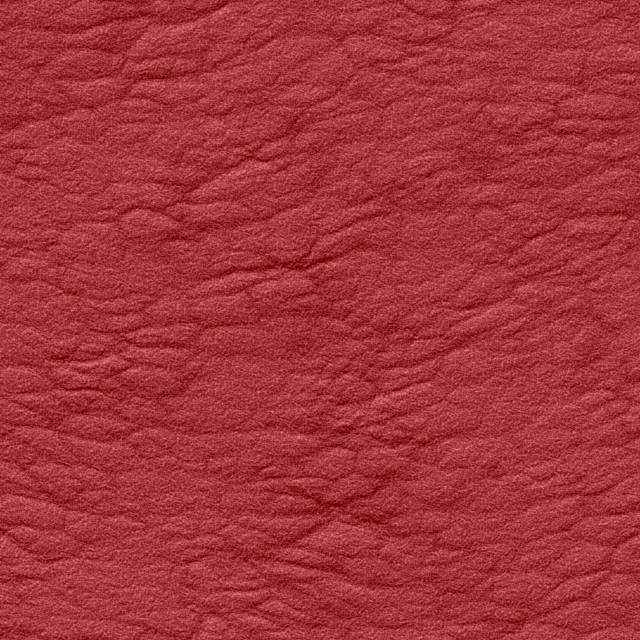
Write a WebGL 1 fragment shader that draws this texture.

```glsl
precision highp float;
uniform vec2 u_resolution;

vec2 hash2(vec2 cell) {
  vec3 v = fract(cell.xyx * vec3(0.1031, 0.1030, 0.0973));
  v += dot(v, v.yzx + 33.33);
  return fract((v.xx + v.yz) * v.zy);
}

// Distances to the nearest and second nearest cell point
vec2 cells(vec2 p) {
  vec2 base = floor(p), f = p - base, near = vec2(9.0);
  for (int j = -1; j <= 1; j++) {
    for (int i = -1; i <= 1; i++) {
      vec2 offset = vec2(float(i), float(j));
      float d = length(offset + hash2(base + offset) - f);
      near = d < near.x ? vec2(d, near.x) : vec2(near.x, min(near.y, d));
    }
  }
  return near;
}

// Bends the wrinkles: broad sweep, then smaller wobbles
vec2 bend(vec2 p) {
  p.y += 0.055 * sin(3.0 * p.x + 2.5 * p.y - 0.5);
  p.y += 0.008 * sin(11.0 * p.x - 9.0 * p.y + 2.0 * sin(7.0 * p.y));
  p += vec2(0.006, 0.0035) * vec2(sin(31.0 * p.y + 3.0 * sin(17.0 * p.x)),
                                  sin(37.0 * p.x + 3.0 * sin(23.0 * p.y)));
  p += vec2(0.002, 0.0014) * sin(vec2(113.0, 97.0) * p.yx + 2.0 * sin(71.0 * p));
  return p;
}

// x: height of the padded folds, y: darkness of the creases between them
vec2 leather(vec2 p) {
  p = bend(p);
  vec2 large = cells(p * vec2(4.0, 13.0) + 20.0);
  vec2 medium = cells(p * vec2(10.0, 26.0) + 47.0);
  vec2 small = cells(p * vec2(22.0, 47.0) + 83.0);
  vec3 dome = vec3(large.x, medium.x, small.x);
  vec3 edge = vec3(large.y, medium.y, small.y) - dome;
  vec3 fade = 0.65 + 0.35 * sin(vec3(9.0, 13.0, 17.0) * p.x
            + vec3(14.0, -19.0, 23.0) * p.y
            + 2.0 * sin(vec3(11.0, 8.0, 15.0) * p.y + vec3(1.0, 4.0, 2.0)));
  vec3 depth = vec3(0.9, 1.0, 0.6) * fade;
  vec3 fold = 0.8 * (1.0 - exp(-edge * vec3(4.5, 3.5, 3.0))) - 0.9 * dome * dome;
  return vec2(dot(depth, fold), dot(depth, exp(-edge * 11.0)));
}

// Grainy bumps of the skin, in two sizes
float bumps(vec2 p) {
  p += 0.003 * sin(vec2(157.0, 131.0) * p.yx + 2.0 * sin(89.0 * p));
  return cells(p * vec2(155.0, 215.0) + 11.0).x
       + 0.9 * cells(p * vec2(80.0, 125.0) + 61.0).x;
}

void main() {
  vec2 p = gl_FragCoord.xy / u_resolution;

  // Light from above, slightly left
  vec2 towardLight = vec2(-0.001, 0.003);
  vec2 upper = leather(p + towardLight);
  vec2 lower = leather(p - towardLight);
  float tone = 0.51 - 0.52 * (upper.x - lower.x) - 0.12 * (upper.y + lower.y);

  // Lit grain, finer pores and faint broad unevenness
  tone += 0.38 * (bumps(p + 0.5 * towardLight) - bumps(p - 0.5 * towardLight));
  tone += 0.75 * (cells(p * vec2(270.0, 330.0) + 31.0).x - 0.43);
  tone += 0.03 * sin(5.0 * p.x + 3.0 * sin(4.0 * p.y));

  vec3 shadowRed = vec3(0.51, 0.08, 0.09);
  vec3 lightRed = vec3(0.80, 0.38, 0.40);
  gl_FragColor = vec4(mix(shadowRed, lightRed, clamp(tone, -0.25, 1.25)), 1.0);
}
```
